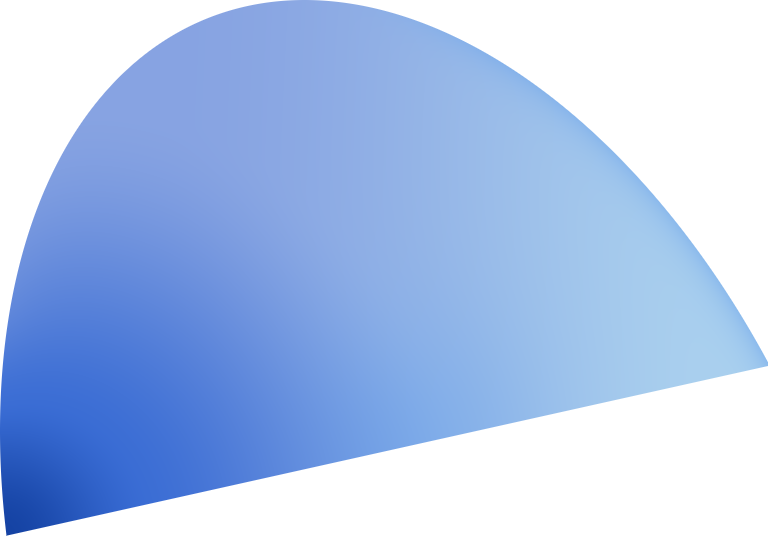
Reproduce this background procedurally as a WebGL 1 fragment shader.

```glsl
precision highp float;

uniform vec2 u_resolution;

// Signed distance (positive inside) to an ellipse touching the left and top borders
float domeDistance(vec2 p) {
  vec2 q = vec2(p.x, 1.0 - p.y);
  vec2 touch = vec2(0.568, 0.804);
  float chord = q.x / touch.x + q.y / touch.y - 1.0;
  float field = q.x * q.y - 0.1734 * chord * chord;
  vec2 gradient = q.yx - 0.3468 * chord / touch;
  return field / max(length(gradient), 0.001);
}

// Signed distance (positive above) to the slanted base
float baseDistance(vec2 p) {
  return dot(p - vec2(0.0093, 0.0), normalize(vec2(-0.2228, 1.0)));
}

vec3 domeColor(vec2 p, float rimDistance) {
  vec3 periwinkle = vec3(0.53, 0.64, 0.885);
  vec3 sky = vec3(0.67, 0.82, 0.935);
  vec3 azure = vec3(0.42, 0.64, 0.92);
  vec3 royal = vec3(0.22, 0.42, 0.83);
  vec3 navy = vec3(0.08, 0.26, 0.64);

  // Broad sweep from left to right
  vec3 color = mix(periwinkle, sky, smoothstep(0.3, 1.45, p.x - 0.05 * p.y + 0.03));

  // Soft azure pool above the base
  vec2 pool = (p - vec2(0.75, 0.15)) / 0.26;
  color = mix(color, azure, 0.55 * exp(-dot(pool, pool)));

  // Deep blue spreading from the lower left corner, thinner along the left side
  float reach = length(p * vec2(0.96, 1.0));
  reach += 0.13 * exp(-max(p.x, 0.0) / 0.1) * smoothstep(0.15, 0.45, p.y);
  color = mix(color, royal, 1.0 - smoothstep(0.2, 0.85, reach));
  color = mix(color, navy, 1.0 - smoothstep(0.0, 0.28, reach));

  // Saturated rim on the right shoulder
  float rim = exp(-max(rimDistance, 0.0) / 0.028) * smoothstep(0.6, 0.95, p.x);
  return mix(color, vec3(0.45, 0.66, 0.92), 0.55 * rim);
}

void main() {
  vec2 p = gl_FragCoord.xy / u_resolution.y;
  float dome = domeDistance(p);
  float inside = min(dome, baseDistance(p));
  float coverage = clamp(inside * u_resolution.y + 0.5, 0.0, 1.0);
  gl_FragColor = vec4(mix(vec3(1.0), domeColor(p, dome), coverage), 1.0);
}
```
